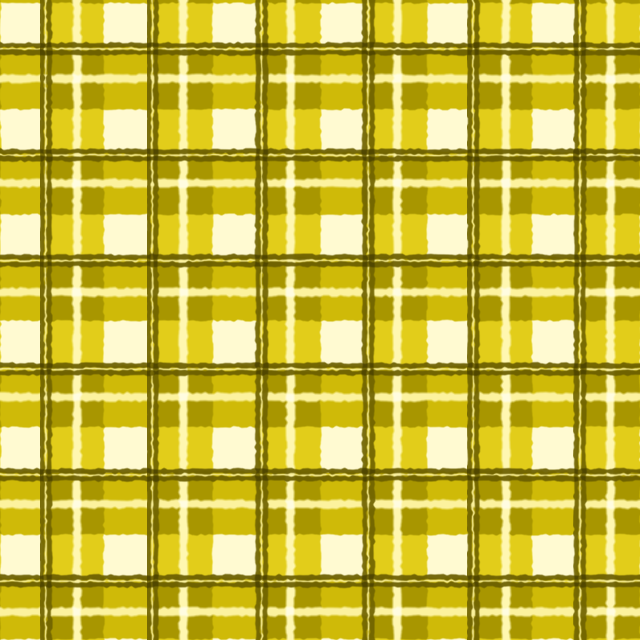
This pattern is drawn by a Shadertoy shader. Its source:

```glsl
// Yellow tartan of six by six repeats: a broad band, a pale stripe and a
// pair of dark lines run along each axis and are layered over cream.
// Hashed offsets shift each stripe, and 1D noise roughens its edges.

float hash(vec2 p) {
    return fract(sin(dot(p, vec2(127.1, 311.7))) * 43758.5453);
}

// Small random shift of an edge along its length
float ragged(float along, float seed) {
    float t = along * 26.0, i = floor(t), f = fract(t);
    float n = mix(hash(vec2(i, seed)), hash(vec2(i + 1.0, seed)), f * f * (3.0 - 2.0 * f));
    return (n - 0.5) * 0.018;
}

// Coverage of a stripe between lo and hi
float stripe(float x, float lo, float hi, float soft, float along, float seed) {
    lo += ragged(along, seed);
    hi += ragged(along, seed + 0.37);
    return smoothstep(lo - soft, lo + soft, x) * (1.0 - smoothstep(hi - soft, hi + soft, x));
}

// Stripes across one axis: x broad band, y pale stripe, z dark lines, w pale gap
vec4 stripeSet(float across, float along, float axis, vec3 base) {
    float t = across - 0.375, id = floor(t), x = t - id;
    float seed = id * 7.0 + axis * 61.0;
    float soft = max(0.011, 4.5 / iResolution.y);

    // Each stripe wanders a little from its regular place
    vec3 shift = vec3(hash(vec2(seed, 1.0)), hash(vec2(seed, 2.0)), hash(vec2(seed, 3.0))) - 0.5;
    vec3 place = base + shift * vec3(0.04, 0.04, 0.05);

    float broad = stripe(x, place.x - 0.03, place.z, soft, along, seed + 1.0);
    float pale = stripe(x, place.y - 0.038, place.y + 0.038, soft * 1.5, along, seed + 2.0);
    float gap = stripe(x, place.x - 0.011, place.x + 0.011, soft, along, seed + 3.0);
    float dark = 0.0;
    for (float side = -1.0; side < 2.0; side += 2.0) {
        float c = place.x + side * 0.034;
        dark = max(dark, stripe(x, c - 0.023, c + 0.023, soft, along, seed + 4.0 + side));
    }
    return vec4(broad, pale, dark, gap);
}

void mainImage(out vec4 fragColor, in vec2 fragCoord) {
    vec2 p = fragCoord / iResolution.xy * 6.0;
    p.y = 6.0 - p.y;

    vec4 v = stripeSet(p.x, p.y, 0.0, vec3(0.063, 0.361, 0.622));
    vec4 h = stripeSet(p.y, p.x, 1.0, vec3(0.066, 0.357, 0.633));

    // Broad bands over cream, deeper where they cross
    vec3 upright = mix(vec3(1.0, 0.98, 0.82), vec3(0.885, 0.805, 0.10), v.x);
    vec3 crossing = mix(vec3(0.81, 0.73, 0.03), vec3(0.66, 0.59, 0.0), v.x);
    vec3 color = mix(upright, crossing, h.x);

    // Pale stripes and the thin gaps between dark lines
    color = mix(color, vec3(0.99, 0.95, 0.62), h.y);
    color = mix(color, vec3(1.0, 0.97, 0.69), v.y);
    color = mix(color, vec3(1.0, 0.99, 0.88), v.y * h.y);
    color = mix(color, vec3(0.98, 0.94, 0.60), 0.85 * max(v.w, h.w));

    // Dark lines, darker again at their crossings
    color = mix(color, vec3(0.44, 0.39, 0.0), 0.93 * v.z);
    color = mix(color, vec3(0.42, 0.37, 0.0), 0.93 * h.z);
    color *= 1.0 - 0.25 * v.z * h.z;

    fragColor = vec4(color, 1.0);
}
```
